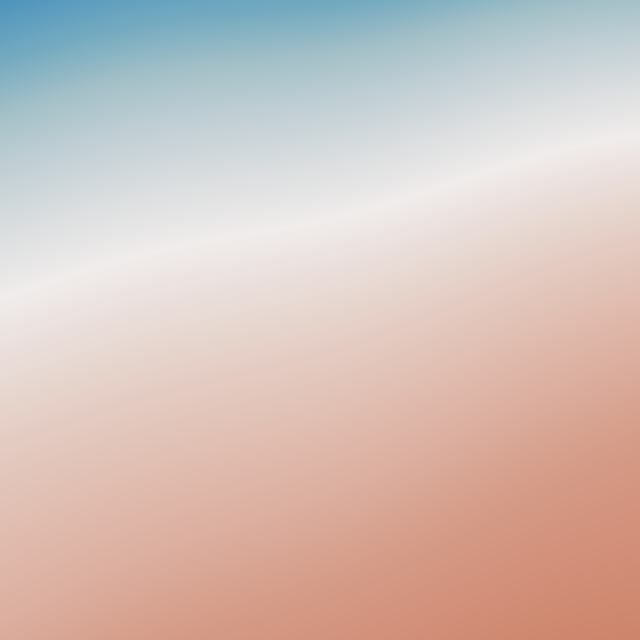
A three.js fragment shader for this background:

```glsl
// Soft sky-to-clay gradient with a pale, gently waving horizon glow.
varying vec2 vUv;

#define RIDGE_BASE 0.537
#define RIDGE_SLOPE 0.25
#define RIDGE_WAVE 0.009
#define RIDGE_FREQ 9.5
#define COOL_SQUEEZE 0.25
#define WARM_LIFT 0.10
#define CORNER_FADE 0.07

const vec3 PALE = vec3(0.94, 0.925, 0.92);

// Blends toward the next colour between two distances.
vec3 blend(vec3 base, vec3 next, float from, float to, float t) {
  return mix(base, next, clamp((t - from) / (to - from), 0.0, 1.0));
}

// Height of the pale band across the canvas.
float ridgeHeight(float x) {
  return RIDGE_BASE + RIDGE_SLOPE * x + RIDGE_WAVE * sin(RIDGE_FREQ * x - 0.5);
}

// Sky: pale grey through teal to blue.
vec3 coolRamp(float t) {
  vec3 c = blend(PALE, vec3(0.86, 0.87, 0.875), 0.0, 0.10, t);
  c = blend(c, vec3(0.745, 0.805, 0.83), 0.10, 0.21, t);
  c = blend(c, vec3(0.64, 0.75, 0.78), 0.21, 0.29, t);
  c = blend(c, vec3(0.46, 0.67, 0.75), 0.29, 0.37, t);
  return blend(c, vec3(0.29, 0.57, 0.74), 0.37, 0.475, t);
}

// Ground: blush, sand and rose down to terracotta.
vec3 warmRamp(float t) {
  vec3 c = blend(PALE, vec3(0.92, 0.875, 0.865), 0.0, 0.08, t);
  c = blend(c, vec3(0.90, 0.835, 0.80), 0.08, 0.16, t);
  c = blend(c, vec3(0.895, 0.80, 0.765), 0.16, 0.22, t);
  c = blend(c, vec3(0.88, 0.745, 0.695), 0.22, 0.33, t);
  c = blend(c, vec3(0.86, 0.68, 0.62), 0.33, 0.45, t);
  c = blend(c, vec3(0.835, 0.61, 0.53), 0.45, 0.57, t);
  c = blend(c, vec3(0.825, 0.56, 0.475), 0.57, 0.68, t);
  return blend(c, vec3(0.80, 0.515, 0.41), 0.68, 0.80, t);
}

void main() {
  float x = vUv.x;
  float height = vUv.y - ridgeHeight(x);
  float above = max(height, 0.0);
  float below = max(-height, 0.0);

  // The sky tightens to the right.
  float coolT = above * (1.0 + 0.1 * x + COOL_SQUEEZE * x * x);

  // The ground warms sooner on the right and stays lighter at lower left.
  float lift = WARM_LIFT * x * x * sin(3.14159 * min(below / 0.75, 1.0));
  float fade = CORNER_FADE * (1.0 - x) * (1.0 - x) * smoothstep(0.2, 0.6, below);
  float warmT = below + lift - fade;

  // Both ramps start from the same pale tone, so they join smoothly.
  vec3 color = coolRamp(coolT) + warmRamp(warmT) - PALE;
  gl_FragColor = vec4(color, 1.0);
}
```
